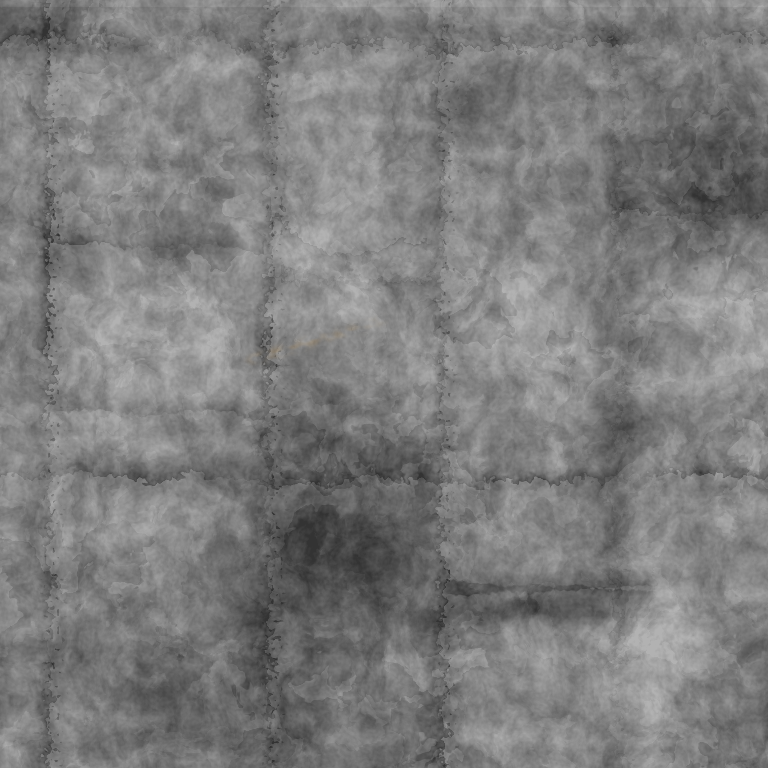
Give the GLSL for this texture, as a WebGL 2 fragment shader.

```glsl
#version 300 es
precision highp float;
// Weathered grey concrete wall with ragged panel seams, damp stains and a faint rust streak.
uniform vec2 u_resolution;
out vec4 fragColor;

vec2 gradient(vec2 cell) {
  float angle = 6.2832 * fract(sin(dot(cell, vec2(127.1, 311.7))) * 43758.5);
  return vec2(cos(angle), sin(angle));
}

float noise(vec2 p) {
  vec2 i = floor(p), f = p - i, e = vec2(1, 0);
  vec2 u = f * f * f * (f * (f * 6.0 - 15.0) + 10.0);
  float low = mix(dot(gradient(i), f), dot(gradient(i + e), f - e), u.x);
  float high = mix(dot(gradient(i + e.yx), f - e.yx), dot(gradient(i + 1.0), f - 1.0), u.x);
  return mix(low, high, u.y);
}

float fbm(vec2 p) {
  float sum = 0.0, amplitude = 0.6;
  for (int i = 0; i < 5; i++) {
    sum += amplitude * noise(p);
    p = mat2(1.6, 1.2, -1.2, 1.6) * p + 7.3;
    amplitude *= 0.54;
  }
  return sum;
}

// Thin plaster coat: fades in slowly, then breaks off at a crisp edge
float coat(float height) {
  float s = fract(height);
  return s * smoothstep(1.0, 0.93, s) - 0.46;
}

// Dark recess on the negative side, pale chipped lip on the positive side
float seam(float d, float ragged) {
  float e = d + ragged;
  float inside = smoothstep(0.0015, -0.0015, e);
  float recess = 0.13 * exp(min(e, 0.0) / 0.009) * inside;
  float lip = 0.035 * exp(-max(e, 0.0) / 0.016) * (1.0 - inside);
  return lip - recess - 0.045 * exp(-d * d / 0.0006);
}

// Soft window between a and b
float span(float x, float a, float b) {
  return smoothstep(a - 0.012, a + 0.012, x) * smoothstep(b + 0.012, b - 0.012, x);
}

float stain(vec2 p, vec2 center, vec2 size) {
  vec2 q = (p - center) / size;
  return exp(-dot(q, q));
}

void main() {
  vec2 p = gl_FragCoord.xy / u_resolution;
  vec2 warp = vec2(fbm(p * 9.0 + 3.1), fbm(p * 9.0 + 41.7));
  vec2 w = p + 0.035 * warp;

  // Mottled cement, cloudy at several scales
  float tone = 0.505 + 0.14 * fbm(w * 4.0 + 20.0) + 0.19 * fbm(w * 17.0 + 9.0);
  tone += 0.15 * fbm(w * vec2(52, 40)) + 0.045 * noise(p * vec2(38, 5)) + 0.04 * noise(p * vec2(4, 42));
  float worn = smoothstep(-0.15, 0.3, noise(p * 6.0 + 13.0));
  tone += 0.085 * worn * coat(2.5 * fbm(w * 12.0 + 60.0));
  tone += 0.035 * smoothstep(0.0, 0.02, fbm(w * 16.0 + 80.0) - 0.15);

  // Damp and dark areas
  vec2 s = p + 0.04 * warp;
  tone -= 0.23 * stain(s, vec2(0.44, 0.28), vec2(0.11, 0.09));
  tone -= 0.22 * stain(s, vec2(0.94, 0.79), vec2(0.12, 0.09));
  tone -= 0.17 * stain(s, vec2(0.69, 0.205), vec2(0.14, 0.028));
  tone -= 0.12 * stain(s, vec2(0.45, 0.42), vec2(0.11, 0.05));
  tone -= 0.13 * stain(s, vec2(0.65, 0.87), vec2(0.11, 0.035));
  tone -= 0.12 * stain(s, vec2(0.81, 0.46), vec2(0.03, 0.20));
  tone -= 0.11 * stain(s, vec2(0.35, 0.08), vec2(0.22, 0.16));
  tone -= 0.11 * stain(s, vec2(0.00, 0.96), vec2(0.12, 0.07));
  tone -= 0.10 * stain(s, vec2(1.00, 0.04), vec2(0.10, 0.12));

  // Pale, drier areas
  tone += 0.11 * stain(s, vec2(0.46, 0.83), vec2(0.09, 0.12));
  tone += 0.11 * stain(s, vec2(0.20, 0.52), vec2(0.16, 0.12));
  tone += 0.11 * stain(s, vec2(0.69, 0.53), vec2(0.08, 0.18));
  tone += 0.16 * stain(s, vec2(0.87, 0.16), vec2(0.07, 0.08));
  tone += 0.10 * stain(s, vec2(0.97, 0.60), vec2(0.07, 0.10));
  tone += 0.08 * stain(s, vec2(0.42, 0.61), vec2(0.10, 0.10));
  tone += 0.07 * stain(s, vec2(0.15, 0.29), vec2(0.12, 0.08));

  // Column seams, the last one faint
  float ragged = 0.026 * fbm(p * 34.0) + 0.012 * noise(p * 150.0);
  float fade = 0.85 + 1.1 * noise(p * 8.0 + 5.0);
  tone += fade * seam(p.x - 0.065, ragged);
  tone += fade * seam(p.x - 0.352, ragged) * 0.8;
  tone += fade * seam(p.x - 0.577, ragged) * mix(1.1, 0.6, p.y);
  tone += fade * seam(p.x - 0.805, ragged * 1.8) * 0.35;

  // Course seams: full width first, then within single columns
  float lift = 0.016 * noise(vec2(p.x * 9.0, 2.3));
  tone += fade * seam(0.376 - p.y + lift, ragged * 0.8);
  tone += fade * seam(0.942 - p.y + lift, ragged * 1.2) * 0.65;
  tone += fade * seam(0.677 - p.y + lift, ragged * 0.6) * 0.7 * span(p.x, 0.065, 0.35);
  tone += fade * seam(0.460 - p.y + lift, ragged * 0.4) * 0.75 * span(p.x, 0.075, 0.35);
  tone += fade * seam(p.y - 0.236 + lift, ragged * 0.3) * 0.7 * span(p.x, 0.577, 0.85);
  tone += fade * seam(0.232 - p.y + lift, ragged * 0.3) * 0.7 * span(p.x, 0.577, 0.85);
  tone += fade * seam(p.y - 0.635 + lift, ragged * 1.5) * 0.5 * span(p.x, 0.35, 0.57);
  tone += fade * seam(p.y - 0.690 + 0.11 * warp.x, ragged) * 0.8 * span(p.x, 0.35, 0.56);
  tone += fade * seam(0.718 - p.y + lift, ragged) * 0.8 * span(p.x, 0.80, 1.1);

  // Pits gathered beside the seams, and fine grain
  float side = min(min(abs(p.x - 0.07), abs(p.x - 0.357)), abs(p.x - 0.582));
  float pits = smoothstep(0.30, 0.46, noise(p * 165.0 + 8.0));
  tone -= pits * (0.015 + 0.13 * exp(-side * side / 0.00016));
  tone += 0.04 * noise(p * 190.0);

  // Pale strip along the top edge
  tone += 0.045 * smoothstep(0.990, 0.992, p.y);

  vec3 color = vec3(clamp(tone, 0.2, 0.70));
  float rust = span(p.x, 0.325, 0.50) * exp(-pow((p.y - 0.53 - 0.29 * (p.x - 0.32)) / 0.007, 2.0));
  rust *= smoothstep(-0.3, 0.4, noise(p * vec2(60, 110))) * (1.0 - smoothstep(0.36, 0.53, p.x) * 0.7);
  color += rust * vec3(0.06, 0.015, -0.05);
  fragColor = vec4(color, 1);
}
```
